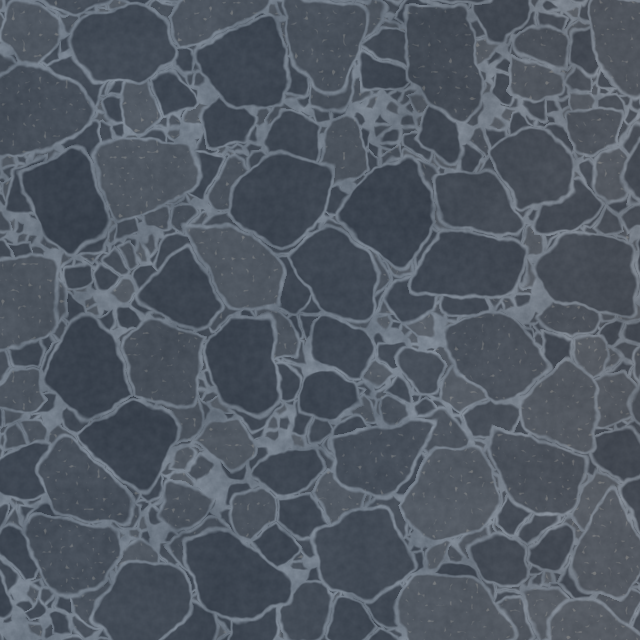
Write a WebGL 1 fragment shader that draws this texture.

```glsl
precision highp float;
uniform vec2 u_resolution;

vec2 hash2(vec2 p) {
  vec3 q = fract((p.xyx + 17.0) * vec3(0.1031, 0.1030, 0.0973));
  q += dot(q, q.yzx + 33.33);
  return fract((q.xx + q.yz) * q.zy);
}

float gradientAt(vec2 cell, vec2 f) {
  float a = 6.2832 * hash2(cell).x;
  return dot(vec2(cos(a), sin(a)), f);
}

float noise(vec2 p) {
  vec2 i = floor(p), f = p - i;
  vec2 u = f * f * f * (f * (f * 6.0 - 15.0) + 10.0);
  vec2 e = vec2(1.0, 0.0);
  return mix(mix(gradientAt(i, f), gradientAt(i + e, f - e), u.x),
             mix(gradientAt(i + e.yx, f - e.yx), gradientAt(i + 1.0, f - 1.0), u.x), u.y);
}

float fbm(vec2 p) {
  return noise(p) + 0.5 * noise(p * 2.1 + 9.0) + 0.25 * noise(p * 4.3 + 31.0);
}

float smoothMax(float a, float b, float k) {
  float h = max(k - abs(a - b), 0.0) / k;
  return max(a, b) + 0.25 * h * h * k;
}

vec2 centre(vec2 cell, float seed) {
  return cell + 0.5 + 0.86 * (hash2(cell + seed) - 0.5);
}

// Chipped stones in jittered cells: x = signed distance, y = random tone
vec2 stones(vec2 p, float count, float gap, float radius, float keep, float seed) {
  vec2 q = p * count, base = floor(q), id = base, toCentre = vec2(9.0);
  for (int y = -1; y <= 1; y++)
    for (int x = -1; x <= 1; x++) {
      vec2 cell = base + vec2(x, y);
      vec2 r = centre(cell, seed) - q;
      if (dot(r, r) < dot(toCentre, toCentre)) { toCentre = r; id = cell; }
    }
  float border = 9.0;
  for (int y = -2; y <= 2; y++)
    for (int x = -2; x <= 2; x++) {
      vec2 r = centre(base + vec2(x, y), seed) - q;
      vec2 side = r - toCentre;
      if (dot(side, side) > 0.0001)
        border = min(border, dot(0.5 * (r + toCentre), normalize(side)));
    }

  // Stretched polygon cut from random planes
  vec2 traits = hash2(id + seed + 71.0);
  float turn = 6.2832 * hash2(id + seed + 133.0).x;
  float stretch = 1.0 + 0.45 * hash2(id + seed + 133.0).y;
  vec2 axis = vec2(cos(turn), sin(turn));
  vec2 local = vec2(dot(toCentre, axis) / stretch,
                    dot(toCentre, vec2(-axis.y, axis.x)) * sqrt(stretch));
  float d = gap * count - border;
  for (int k = 0; k < 6; k++) {
    vec2 h = hash2(id + seed + vec2(13.0, 29.0) * float(k + 1));
    float a = 1.0472 * (float(k) + 0.8 * h.x);
    float plane = dot(local, vec2(cos(a), sin(a))) - radius * (0.78 + 0.45 * h.y);
    d = smoothMax(d, plane, 0.07);
  }
  return vec2(traits.x < keep ? d / count : 1.0, traits.y);
}

void main() {
  vec2 uv = gl_FragCoord.xy / min(u_resolution.x, u_resolution.y);
  vec2 rough = vec2(noise(uv * 26.0 + 3.0), noise(uv * 26.0 + 57.0)) * 0.009
             + vec2(noise(uv * 85.0 + 11.0), noise(uv * 85.0 + 91.0)) * 0.0025;
  vec2 p = uv + rough;
  float grain = fbm(uv * 75.0 + 5.0);
  float cloud = fbm(uv * 13.0 + 41.0);

  // Cement
  vec3 color = vec3(0.445, 0.487, 0.535) + 0.075 * cloud + 0.05 * grain;

  // Large stones first, smaller chips fill what is left between them
  float nearest = 1.0;
  float soft = max(0.0022, 0.8 / min(u_resolution.x, u_resolution.y));
  for (int i = 0; i < 4; i++) {
    float level = float(i);
    vec2 s = stones(p, 6.2 * pow(1.95, level), 0.0052 - 0.0008 * level,
                    i == 0 ? 0.41 : 0.48, 0.86 - 0.06 * level, 19.0 * level);
    float d = max(s.x, 0.0062 - 0.0006 * level - nearest);
    nearest = min(nearest, s.x);

    float tone = clamp(s.y * s.y * 0.85 + 0.07 * level, 0.0, 1.0);
    vec3 stone = mix(vec3(0.228, 0.262, 0.308), vec3(0.335, 0.365, 0.402), tone);
    stone += 0.022 * cloud + 0.026 * grain;
    float speck = smoothstep(0.3, 0.6, noise(uv * 120.0 + 7.0)) * step(0.6, s.y);
    stone += speck * vec3(0.13, 0.115, 0.09);
    color = mix(color, stone, 1.0 - smoothstep(-soft, soft, d));
  }

  // Faint uneven light, a little warmer towards the right
  color *= 1.0 + 0.07 * noise(uv * 2.3 + 23.0);
  color += vec3(0.022, 0.012, 0.004) * smoothstep(0.5, 1.0, uv.x);
  gl_FragColor = vec4(color, 1.0);
}
```
